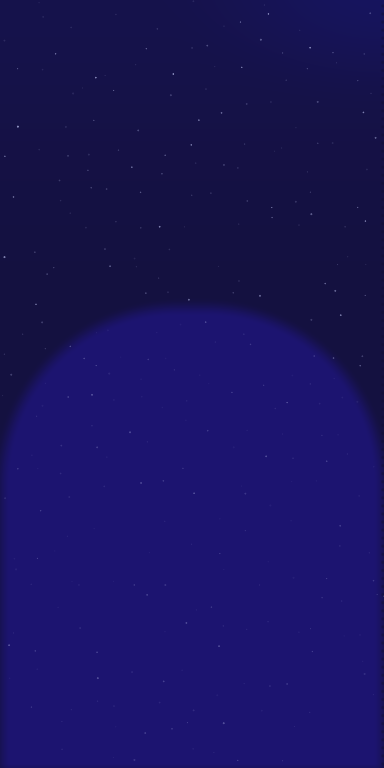
Write a WebGL 2 fragment shader that draws this background.

```glsl
#version 300 es
precision highp float;

uniform vec2 u_resolution;
out vec4 fragColor;

// Lengths are in canvas widths
#define DOME_CENTER vec2(0.5, 0.2)
#define DOME_HALF vec2(0.496, 1.0)
#define DOME_RADIUS 0.462
#define DOME_BLUR 0.025
#define GLOW_CENTER vec2(1.0, 2.04)
#define STAR_CELL 0.066
#define STAR_DENSITY 0.65
#define STAR_RADIUS 0.0026
#define DOME_STAR_DIM 0.5
#define EDGE_DOT_STEP 0.021

const vec3 SKY_LOW = vec3(0.079, 0.066, 0.252);
const vec3 SKY_HIGH = vec3(0.084, 0.071, 0.296);
const vec3 SKY_GLOW = vec3(0.088, 0.080, 0.370);
const vec3 DOME_COLOR = vec3(0.110, 0.078, 0.440);
const vec3 STAR_COLOR = vec3(0.72, 0.74, 0.92);

vec3 hash32(vec2 p) {
    vec3 q = fract(p.xyx * vec3(0.1031, 0.1030, 0.0973));
    q += dot(q, q.yxz + 33.33);
    return fract((q.xxy + q.yzz) * q.zyx);
}

float roundedBox(vec2 p, vec2 halfSize, float radius) {
    vec2 q = abs(p) - halfSize + radius;
    return length(max(q, 0.0)) + min(max(q.x, q.y), 0.0) - radius;
}

vec3 skyColor(vec2 p) {
    vec3 sky = mix(SKY_LOW, SKY_HIGH, smoothstep(1.25, 2.05, p.y));
    float glow = 1.0 - smoothstep(0.0, 0.55, length((p - GLOW_CENTER) * vec2(0.9, 1.6)));
    return mix(sky, SKY_GLOW, glow);
}

// One star at most per cell, kept clear of the cell border
float starField(vec2 p, float pixel) {
    vec2 cell = floor(p / STAR_CELL);
    vec3 place = hash32(cell + 17.0);
    vec3 look = hash32(cell + 91.0);
    vec2 center = (cell + 0.1 + 0.8 * place.xy) * STAR_CELL;
    float radius = STAR_RADIUS * mix(0.5, 1.0, look.x);
    float disc = 1.0 - smoothstep(radius - 0.5 * pixel, radius + 0.5 * pixel, length(p - center));
    float brightness = mix(0.12, 0.75, look.y * look.y * look.y);
    return disc * brightness * step(place.z, STAR_DENSITY);
}

// Faint dark dots down the right side
float edgeDots(vec2 p, float pixel) {
    vec2 q = vec2(p.x - 0.997, (fract(p.y / EDGE_DOT_STEP) - 0.5) * EDGE_DOT_STEP);
    return 1.0 - smoothstep(0.004 - pixel, 0.004 + pixel, length(q));
}

void main() {
    vec2 p = gl_FragCoord.xy / u_resolution.x;
    float pixel = 1.0 / u_resolution.x;

    // Soft dome over the night sky, running on below the canvas
    float edge = roundedBox(p - DOME_CENTER, DOME_HALF, DOME_RADIUS);
    float dome = 1.0 - smoothstep(-DOME_BLUR, DOME_BLUR, edge);
    dome *= mix(0.7, 1.0, smoothstep(0.0, 0.012, p.y));
    vec3 color = mix(skyColor(p), DOME_COLOR, dome);

    // Stars, dimmer in front of the dome
    float star = starField(p, pixel) * mix(1.0, DOME_STAR_DIM, dome);
    color = mix(color, STAR_COLOR, star);

    color = mix(color, SKY_LOW * 0.7, 0.4 * edgeDots(p, pixel));
    fragColor = vec4(color, 1.0);
}
```
